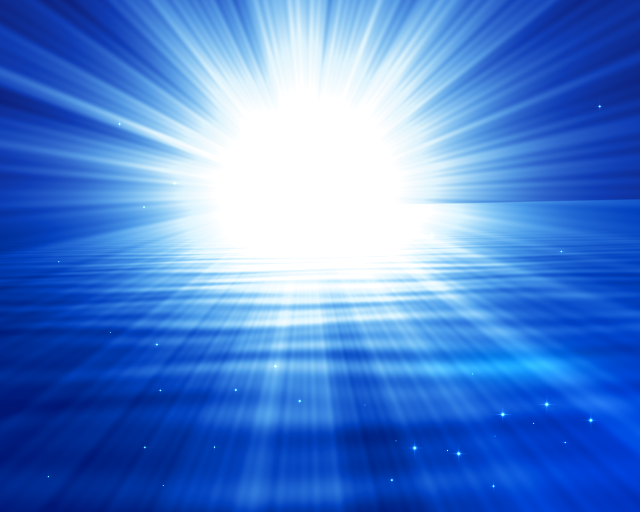
This background is drawn by a Shadertoy shader. Its source:

```glsl
// A white sun bursting with blue rays above a rippling sea, with scattered sparkles.
#define SUN vec2(0.60, 0.622)
#define GLOW_RADIUS 0.40
#define RAY_STRENGTH 0.075
#define RIPPLE_STRENGTH 0.075
#define RIPPLE_FREQ 33.0
#define HORIZON_SLOPE 0.023
#define SPARKLES 28
#define BIG_SPARKLES 5

// Blue tones from navy to white
const vec3 TONES[8] = vec3[8](
    vec3(0.02, 0.06, 0.40), vec3(0.05, 0.15, 0.53),
    vec3(0.06, 0.24, 0.71), vec3(0.18, 0.40, 0.80),
    vec3(0.33, 0.60, 0.89), vec3(0.55, 0.78, 0.95),
    vec3(0.86, 0.95, 0.99), vec3(1.0));

vec3 toneColor(float tone) {
    vec3 color = TONES[0];
    for (int i = 1; i < 8; i++)
        color = mix(color, TONES[i], clamp(tone * 7.0 - float(i - 1), 0.0, 1.0));
    return color;
}

float hash(float n) { return fract(sin(n * 127.1 + 3.7) * 4375.85); }

float bell(float x, float width) { return exp(-x * x / (width * width)); }

// Layered sines around the circle; whole frequencies leave no seam
float rays(float angle) {
    float sum = 0.0, freq = 9.0, amp = 0.6;
    for (int i = 0; i < 7; i++) {
        float phase = float(i) * 2.3 + 1.4 * sin(angle * (3.0 + float(i)) + float(i));
        sum += amp * sin(angle * floor(freq) + phase);
        freq *= 1.62;
        amp *= 0.85;
    }
    return sum;
}

// Broad single beams, bright or dark
float beams(float angle) {
    return 0.13 * bell(angle - 1.35, 0.55)
         + 0.15 * bell(angle - 2.76, 0.025)
         - 0.13 * bell(angle - 2.84, 0.035)
         + 0.12 * bell(angle + 0.63, 0.07)
         - 0.10 * bell(angle + 0.45, 0.05)
         - 0.16 * bell(angle + 1.31, 0.10)
         + 0.14 * bell(angle + 1.72, 0.14);
}

// Flat wave streaks that widen towards the viewer
float ripples(float x, float depth) {
    float v = RIPPLE_FREQ / sqrt(max(depth, 0.015));
    float across = (x - SUN.x) / (depth + 0.12);
    float wave = sin(v + 0.9 * sin(across * 2.1 + v * 0.31));
    wave += 0.6 * sin(v * 1.73 + 1.3 * sin(across * 3.3 - v * 0.23));
    wave += 0.5 * sin(v * 0.47 + across * 1.2);
    return wave * smoothstep(0.04, 0.13, depth);
}

// Round core with a thin cross and a fainter diagonal cross
float sparkle(vec2 q, float size, float spikes) {
    vec2 d = abs(q) / size;
    vec2 e = abs(vec2(q.x + q.y, q.x - q.y)) * 0.707 / size;
    float core = exp(-dot(d, d) * 5.0);
    float cross1 = exp(-min(d.x, d.y) * 6.0 - max(d.x, d.y) * 1.1);
    float cross2 = exp(-min(e.x, e.y) * 6.0 - max(e.x, e.y) * 1.6);
    return core + spikes * (0.7 * cross1 + 0.4 * cross2);
}

float sparkles(vec2 p) {
    float light = 0.0;
    for (int i = 0; i < SPARKLES; i++) {
        float n = float(i);
        vec2 pos = vec2(1.2 * hash(n), 0.05 + 0.8 * pow(hash(n + 41.0), 1.6));
        float size = mix(0.0018, 0.0045, pow(hash(n + 83.0), 2.0));
        light += sparkle(p - pos, size, 0.4);
    }
    for (int i = 0; i < BIG_SPARKLES; i++) {
        float n = float(i);
        vec2 pos = vec2(0.81 + 0.086 * n, 0.125 + 0.022 * n - 0.035 * sin(1.9 * n));
        light += sparkle(p - pos, 0.006, 1.0);
    }
    return light;
}

void mainImage(out vec4 fragColor, in vec2 fragCoord) {
    vec2 p = (fragCoord - 0.5 * iResolution.xy) / iResolution.y + vec2(0.625, 0.5);
    vec2 q = p - SUN;
    float radius = length(q);
    float angle = atan(q.y, q.x);

    // Horizon: crisp on the right, lost in haze on the left
    float depth = 0.598 + HORIZON_SLOPE * (p.x - 0.684) - p.y;
    float rightSide = smoothstep(0.60, 0.76, p.x);
    float softness = mix(0.09, 1.0 / iResolution.y, rightSide);
    float sea = smoothstep(-softness, softness, depth);

    // Sun glow over the base tone of sky and sea
    float glow = 1.05 * bell(radius, GLOW_RADIUS);
    glow *= 1.0 - 0.2 * smoothstep(0.05, 0.3, depth);
    float seaFloor = mix(0.03, 0.22, smoothstep(0.0, 1.25, p.x));
    float tone = glow + mix(0.14, seaFloor, smoothstep(0.0, 0.35, depth));
    tone += 0.14 * sea * rightSide * exp(-max(depth, 0.0) / 0.2);

    // Rays and ripples
    float rayFade = smoothstep(0.08, 0.38, radius);
    tone += rayFade * (RAY_STRENGTH * rays(angle) * mix(1.0, 0.6, sea) + beams(angle));
    tone += RIPPLE_STRENGTH * sea * ripples(p.x, depth) * mix(0.35, 1.0, bell(q.x, 0.4));
    tone = clamp(tone, 0.0, 1.0);

    // Cyan water, a turquoise patch and a purer blue at lower right
    vec3 color = toneColor(tone);
    color += sea * (1.0 - tone) * vec3(-0.07, 0.03, 0.06);
    vec2 patchPos = (p - vec2(1.0, 0.287)) / vec2(0.15, 0.035);
    color += vec3(0.02, 0.27, 0.16) * exp(-dot(patchPos, patchPos));
    color += vec3(-0.06, 0.0, 0.12) * smoothstep(0.7, 1.25, p.x) * smoothstep(0.1, 0.5, depth);

    color += vec3(0.45, 0.9, 1.0) * sparkles(p);
    fragColor = vec4(clamp(color, 0.0, 1.0), 1.0);
}
```
